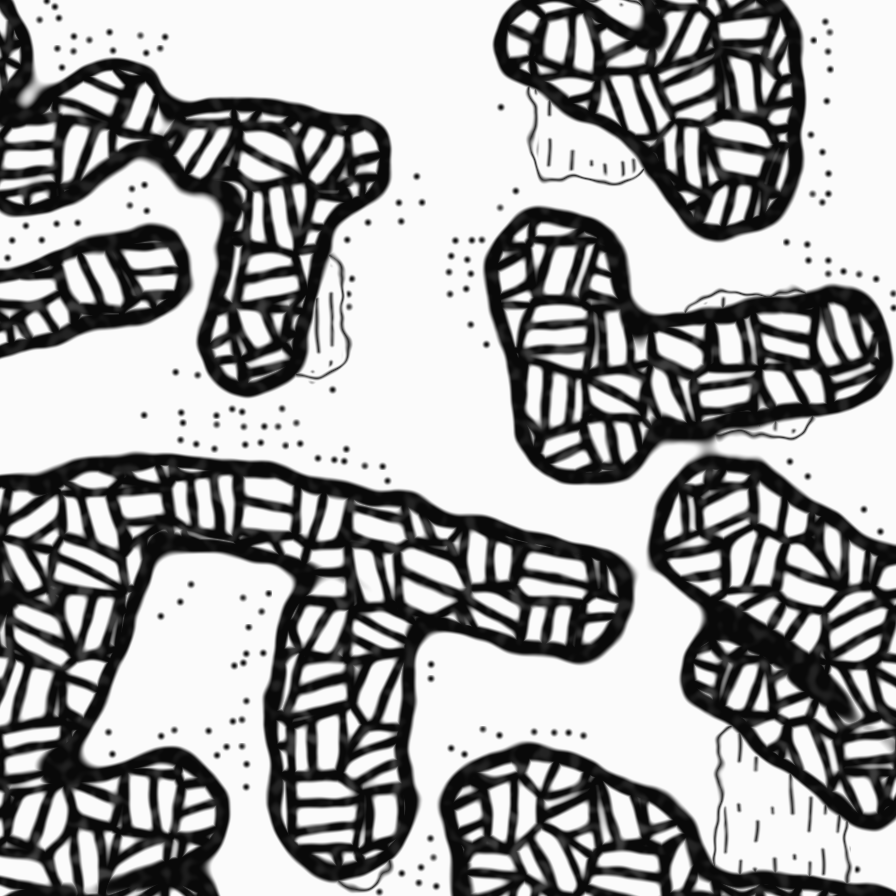
A three.js fragment shader for this pattern:

```glsl
varying vec2 vUv;

const vec3 PAPER = vec3(0.985);
const vec3 INK = vec3(0.035);
const vec3 FADED_INK = vec3(0.24);
const float SOFTNESS = 0.0028;     // half width of every soft edge
const float WALL_CELL = 0.25;      // spacing of the masonry limbs
const float WALL_BLEND = 0.04;
const float OUTLINE = 0.0082;      // half width of the heavy contour
const float PATCH = 0.066;         // size of a group of parallel bricks
const float COURSE = 0.030;        // brick pitch inside a group
const float JOINT = 0.0050;        // half width of the mortar
const float DRIP_CELL = 0.25;
const float PEN = 0.0014;          // half width of the thin pen line
const vec2 STROKE_CELL = vec2(0.019, 0.075);
const float DOT_CELL = 0.019;
const float DOT_RADIUS = 0.0030;

vec2 hash2(vec2 p) {
  vec3 q = fract(p.xyx * vec3(0.1031, 0.1030, 0.0973));
  q += dot(q, q.yzx + 33.33);
  return fract((q.xx + q.yz) * q.zy);
}

float cornerSlope(vec2 corner, vec2 offset) {
  float a = 6.2832 * hash2(corner).x;
  return dot(vec2(cos(a), sin(a)), offset);
}

float gradientNoise(vec2 p) {
  vec2 i = floor(p), f = fract(p);
  vec2 u = f * f * f * (f * (f * 6.0 - 15.0) + 10.0);
  vec2 e = vec2(1.0, 0.0);
  float low = mix(cornerSlope(i, f), cornerSlope(i + e, f - e), u.x);
  float high = mix(cornerSlope(i + e.yx, f - e.yx), cornerSlope(i + e.xx, f - e.xx), u.x);
  return mix(low, high, u.y);
}

float smoothMin(float a, float b, float k) {
  float h = max(k - abs(a - b), 0.0) / k;
  return min(a, b) - 0.25 * h * h * k;
}

float fill(float inside) {
  return smoothstep(-SOFTNESS, SOFTNESS, inside);
}

// Signed distance to the masonry: blended capsules, one per cell
float masonry(vec2 p) {
  vec2 base = floor(p / WALL_CELL);
  float d = 1.0;
  for (int y = -1; y <= 1; y++) for (int x = -1; x <= 1; x++) {
    vec2 id = base + vec2(float(x), float(y));
    vec2 spot = hash2(id + 7.0), form = hash2(id + 41.0);
    vec2 q = p - (id + 0.5 + 0.6 * (spot - 0.5)) * WALL_CELL;
    float angle = 3.1416 * form.x;
    vec2 axis = vec2(cos(angle), sin(angle));
    float reach = mix(0.06, 0.12, form.y);
    q -= axis * clamp(dot(q, axis), -reach, reach);
    float radius = mix(0.040, 0.078, fract(form.y * 7.3 + form.x));
    d = smoothMin(d, length(q) - radius, WALL_BLEND);
  }
  return d + 0.013 * gradientNoise(p * 15.0);
}

// Distance to the nearest joint: Voronoi patches split into parallel bricks
float jointDistance(vec2 p) {
  vec2 q = p / PATCH, base = floor(q), home = base, toHome = vec2(9.0);
  for (int y = -1; y <= 1; y++) for (int x = -1; x <= 1; x++) {
    vec2 id = base + vec2(float(x), float(y));
    vec2 r = id + 0.5 + 0.55 * (hash2(id) - 0.5) - q;
    if (dot(r, r) < dot(toHome, toHome)) { toHome = r; home = id; }
  }
  float border = 9.0;
  for (int y = -2; y <= 2; y++) for (int x = -2; x <= 2; x++) {
    vec2 id = home + vec2(float(x), float(y));
    vec2 r = id + 0.5 + 0.55 * (hash2(id) - 0.5) - q;
    vec2 gap = r - toHome;
    if (dot(gap, gap) > 0.0001) border = min(border, dot(0.5 * (r + toHome), normalize(gap)));
  }
  vec2 h = hash2(home + 19.0);
  float angle = 1.5708 * mod(home.x + home.y, 2.0) + 1.1 * (h.x - 0.5);
  float across = dot(toHome, vec2(-sin(angle), cos(angle))) * PATCH;
  float pitch = COURSE * mix(0.85, 1.2, h.y);
  float row = fract(across / pitch + step(0.5, h.x) * 0.5);
  return smoothMin(border * PATCH, min(row, 1.0 - row) * pitch, 0.006);
}

// Ragged curtains whose tops are anchored inside the masonry
float drips(vec2 p) {
  vec2 base = floor(p / DRIP_CELL);
  float ragged = 0.013 * gradientNoise(p * 24.0) + 0.005 * gradientNoise(p * 55.0), d = 1.0;
  for (int y = -1; y <= 1; y++) for (int x = -1; x <= 1; x++) {
    vec2 id = base + vec2(float(x), float(y));
    vec2 h = hash2(id + 83.0);
    vec2 center = (id + 0.5 + 0.6 * (hash2(id + 59.0) - 0.5)) * DRIP_CELL;
    vec2 size = mix(vec2(0.035, 0.065), vec2(0.080, 0.110), h);
    vec2 q = abs(p - center) - size + 0.03;
    float box = length(max(q, 0.0)) + min(max(q.x, q.y), 0.0) - 0.03;
    if (box < 0.04 && masonry(center + vec2(0.0, 0.7 * size.y)) < 0.0) d = min(d, box);
  }
  return d + ragged;
}

// Broken vertical pen strokes
float strokes(vec2 p) {
  p.x += 0.005 * gradientNoise(p * 22.0);
  float column = floor(p.x / STROKE_CELL.x);
  p.y += STROKE_CELL.y * hash2(vec2(column, 3.0)).x;
  vec2 id = floor(p / STROKE_CELL), h = hash2(id + 31.0);
  vec2 q = p - (id + 0.5) * STROKE_CELL;
  q.x -= (h.x - 0.5) * 0.008;
  q.y -= clamp(q.y, -0.033 * h.y, 0.033 * h.y);
  return fill(PEN - length(q));
}

// Clustered specks just outside the contour
float specks(vec2 p) {
  vec2 id = floor(p / DOT_CELL), h = hash2(id + 13.0);
  vec2 center = (id + 0.5 + 0.6 * (h - 0.5)) * DOT_CELL;
  float gap = masonry(center);
  float keep = step(0.018, gap) * step(gap, 0.048) * step(0.02, gradientNoise(center * 5.0));
  return keep * step(0.35, fract(h.x * 9.7 + h.y)) * fill(DOT_RADIUS - length(p - center));
}

void main() {
  vec2 p = vUv;
  float wall = masonry(p), drip = drips(p), grain = gradientNoise(p * 38.0);

  // Heavy contour and mortar
  vec2 bend = 0.006 * vec2(gradientNoise(p * 17.0), gradientNoise(p * 17.0 + 40.0));
  float mortar = fill(JOINT + 0.0022 * grain - jointDistance(p + bend)) * fill(-wall);
  float contour = fill(OUTLINE + 0.0025 * grain - abs(wall));

  // Thin pen work on the open ground
  float curtain = max(fill(PEN - abs(drip)), strokes(p) * fill(-drip - 0.008));
  float open = max(curtain, specks(p) * fill(drip - 0.006)) * fill(wall);

  float fade = smoothstep(-0.05, 0.5, gradientNoise(p * 60.0 + 9.0)) * (1.0 - 0.5 * contour);
  vec3 ink = mix(INK, FADED_INK, fade);
  gl_FragColor = vec4(mix(PAPER, ink, max(max(mortar, contour), open)), 1.0);
}
```
